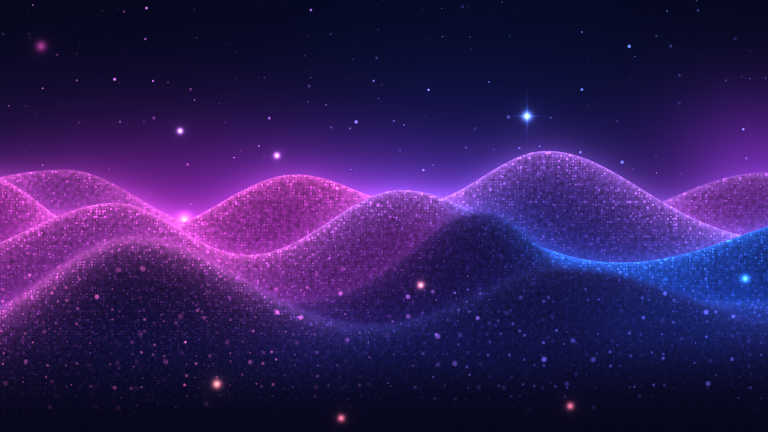
Give the GLSL for this background, as a Shadertoy shader.

```glsl
#define GRAIN_CELLS 150.0
#define GRAIN_GAIN 0.75
#define MOTTLE_GAIN 0.45
#define HALO_WIDTH 0.035
#define HALO_GAIN 0.28
#define LINE_WIDTH 0.005
#define STAR_CELLS 11.0
#define BOKEH_CELLS 19.0
#define PINK vec3(0.88, 0.34, 0.80)
#define LILAC vec3(0.76, 0.44, 0.97)
#define BLUE vec3(0.20, 0.44, 0.98)
#define NIGHT vec3(0.025, 0.028, 0.115)

vec2 hash22(vec2 p) {
    vec3 q = fract(p.xyx * vec3(0.1031, 0.1030, 0.0973));
    q += dot(q, q.yzx + 33.33);
    return fract((q.xx + q.yz) * q.zy);
}

float gradientNoise(vec2 p) {
    vec2 cell = floor(p), f = fract(p);
    vec2 u = f * f * f * (f * (f * 6.0 - 15.0) + 10.0);
    float corner[4];
    for (int k = 0; k < 4; k++) {
        vec2 o = vec2(k & 1, k >> 1);
        corner[k] = dot(hash22(cell + o) * 2.0 - 1.0, f - o);
    }
    return mix(mix(corner[0], corner[1], u.x), mix(corner[2], corner[3], u.x), u.y);
}

// One random dot per cell; most are faint, few are bright
float scatter(vec2 p, float cells, float radius, float rarity, float seed) {
    vec2 q = p * cells + seed * 17.3;
    vec2 cell = floor(q);
    vec2 centre = 0.3 + 0.4 * hash22(cell);
    vec2 rnd = hash22(cell + 71.7);
    float size = radius * (0.5 + rnd.y);
    return pow(rnd.x, rarity) * (1.0 - smoothstep(size * 0.3, size, length(fract(q) - centre)));
}

float bump(float x, float centre, float height, float leftWidth, float rightWidth) {
    float t = (x - centre) / (x < centre ? leftWidth : rightWidth);
    return height * exp(-t * t);
}

float glow(vec2 p, vec2 centre, vec2 radius) {
    vec2 q = (p - centre) / radius;
    return exp(-dot(q, q));
}

// Crest heights, numbered from the farthest wave to the nearest
float ridge(int layer, float x) {
    if (layer == 0) return 0.44 + bump(x, 0.15, 0.167, 0.45, 0.24) + bump(x, 1.77, 0.16, 0.32, 0.4);
    if (layer == 1) return 0.43 + bump(x, -0.03, 0.16, 0.2, 0.175)
        + bump(x, 0.683, 0.165, 0.245, 0.25) + bump(x, 1.268, 0.22, 0.25, 0.305);
    if (layer == 2) return 0.37 + bump(x, 0.266, 0.16, 0.288, 0.211)
        + bump(x, 0.93, 0.19, 0.24, 0.295) + bump(x, 1.95, 0.14, 0.33, 0.4);
    if (layer == 3) return 0.30 + bump(x, 1.11, 0.21, 0.22, 0.2);
    return 0.2 + bump(x, 0.31, 0.25, 0.296, 0.36) + bump(x, 1.3, 0.18, 0.3, 0.42);
}

vec3 paintWave(vec3 behind, vec2 p, int layer, vec3 body, vec3 rim, float rimWidth, float strength, float blur) {
    float y = ridge(layer, p.x);
    float slope = (ridge(layer, p.x + 0.002) - y) / 0.002;
    float depth = (y - p.y) / sqrt(1.0 + slope * slope);
    float edge = max(blur, 0.8 / iResolution.y);
    float cover = smoothstep(-edge, edge, depth);
    float inner = exp(-max(depth, 0.0) / rimWidth);
    float line = exp(-abs(depth) / (LINE_WIDTH + blur));

    // Glittering surface, brighter toward the crest
    float seed = float(layer) + 1.0;
    float mottle = 1.0 + MOTTLE_GAIN * gradientNoise(p * 95.0 + seed * 9.0);
    float grain = scatter(p, GRAIN_CELLS, 0.5, 3.0, seed)
        + scatter(p, GRAIN_CELLS * 0.42, 0.26, 6.0, seed + 5.0);
    vec3 surface = mix(body, rim, 0.62 * strength * inner) * mottle;
    surface += rim * grain * GRAIN_GAIN * (0.25 + 0.6 * inner) * (0.4 + 0.6 * strength);
    surface += (rim * 0.3 + 0.06) * line * strength;
    vec3 halo = rim * HALO_GAIN * strength * exp(min(depth, 0.0) / HALO_WIDTH);
    return mix(behind + halo, surface, cover);
}

vec3 light(vec2 p, vec2 centre, float radius, vec3 tint) {
    float d = length(p - centre) / radius;
    return tint * (exp(-d * d * 0.8) + 0.25 * exp(-d * 0.7)) + 0.5 * exp(-d * d * 2.0) * tint.g;
}

void mainImage(out vec4 fragColor, in vec2 fragCoord) {
    vec2 p = fragCoord / iResolution.y;
    p.x *= 1.77778 * iResolution.y / iResolution.x;
    float cool = smoothstep(0.95, 1.25, p.x);
    float far = smoothstep(0.75, 1.15, p.x);

    // Night sky with coloured horizon glows
    vec3 col = mix(vec3(0.09, 0.055, 0.24), NIGHT, smoothstep(0.52, 1.0, p.y));
    col += vec3(0.0, 0.025, 0.07) * glow(p, vec2(1.1, 0.75), vec2(0.5, 0.3));
    col += vec3(0.30, 0.05, 0.26) * glow(p, vec2(0.4, 0.5), vec2(0.5, 0.2));
    col += vec3(0.13, 0.07, 0.25) * glow(p, vec2(0.95, 0.54), vec2(0.4, 0.14));
    col += vec3(0.28, 0.08, 0.34) * glow(p, vec2(1.76, 0.6), vec2(0.22, 0.18));
    vec3 starTint = mix(vec3(0.9, 0.45, 0.85), vec3(0.45, 0.6, 1.0), smoothstep(0.4, 1.2, p.x));
    col += starTint * (scatter(p, STAR_CELLS, 0.045, 3.0, 2.0) + 0.6 * scatter(p, STAR_CELLS * 1.7, 0.06, 5.0, 4.0));
    col += light(p, vec2(0.427, 0.492), 0.012, PINK);

    // Waves, back to front
    col = paintWave(col, p, 0, vec3(0.29, 0.10, 0.40), mix(PINK, LILAC, far) * 0.9, 0.05, 0.7, 0.003);
    col = paintWave(col, p, 1, mix(vec3(0.36, 0.10, 0.43), vec3(0.13, 0.10, 0.37), far),
        mix(PINK, LILAC, far), 0.065, 0.95, 0.001);
    vec3 crest = mix(mix(PINK, LILAC, smoothstep(0.5, 0.95, p.x)), BLUE, cool);
    col = paintWave(col, p, 2, mix(vec3(0.25, 0.085, 0.36), vec3(0.06, 0.09, 0.32), cool), crest, 0.06, 1.0, 0.001);
    col = paintWave(col, p, 3, vec3(0.085, 0.06, 0.25), mix(vec3(0.62, 0.22, 0.68), BLUE, cool), 0.05, 0.4, 0.012);
    vec3 frontRim = mix(PINK, vec3(0.24, 0.25, 0.66), smoothstep(0.4, 0.95, p.x));
    float frontGlow = mix(0.85, 0.3, smoothstep(0.4, 1.2, p.x));
    col = paintWave(col, p, 4, vec3(0.06, 0.045, 0.19), frontRim, 0.055, frontGlow, 0.014);

    // Foreground haze, fading into the dark
    float haze = 0.8 + 0.5 * gradientNoise(p * 5.0);
    col += vec3(0.02, 0.09, 0.22) * haze * glow(p, vec2(1.68, 0.27), vec2(0.4, 0.11));
    col += vec3(0.01, 0.03, 0.10) * haze * glow(p, vec2(0.85, 0.17), vec2(0.6, 0.1));
    col = mix(NIGHT * 0.8, col, 0.15 + 0.85 * smoothstep(0.0, 0.25, p.y));

    // Drifting bokeh over the near slopes
    float slopes = smoothstep(0.03, 0.12, p.y) * (1.0 - smoothstep(0.32, 0.45, p.y));
    vec3 bokehTint = mix(vec3(0.9, 0.35, 0.6), vec3(0.35, 0.35, 0.8), smoothstep(0.5, 1.4, p.x));
    col += bokehTint * slopes * (0.75 * scatter(p, BOKEH_CELLS, 0.12, 3.0, 8.0)
        + 0.5 * scatter(p, BOKEH_CELLS * 2.1, 0.16, 3.0, 11.0));

    // Accent lights
    vec2 beacon = vec2(1.22, 0.731);
    vec2 ray = abs(p - beacon);
    col += light(p, beacon, 0.01, vec3(0.4, 0.6, 1.0));
    col += vec3(0.25, 0.4, 0.9) * (exp(-ray.x * 600.0 - ray.y * 50.0) + exp(-ray.y * 600.0 - ray.x * 70.0));
    col += light(p, vec2(1.725, 0.355), 0.008, vec3(0.15, 0.55, 1.0));
    col += light(p, vec2(0.417, 0.697), 0.006, vec3(0.9, 0.6, 0.95));
    col += light(p, vec2(0.641, 0.64), 0.006, vec3(0.9, 0.55, 0.9));
    col += light(p, vec2(0.095, 0.893), 0.011, vec3(0.45, 0.12, 0.3));
    col += light(p, vec2(0.974, 0.34), 0.007, vec3(0.95, 0.5, 0.5));
    col += light(p, vec2(0.502, 0.111), 0.009, vec3(0.9, 0.45, 0.4));
    col += light(p, vec2(0.79, 0.032), 0.008, vec3(0.75, 0.3, 0.35));
    col += light(p, vec2(1.32, 0.06), 0.008, vec3(0.7, 0.28, 0.35));

    fragColor = vec4(clamp(col, 0.0, 1.0), 1.0);
}
```
